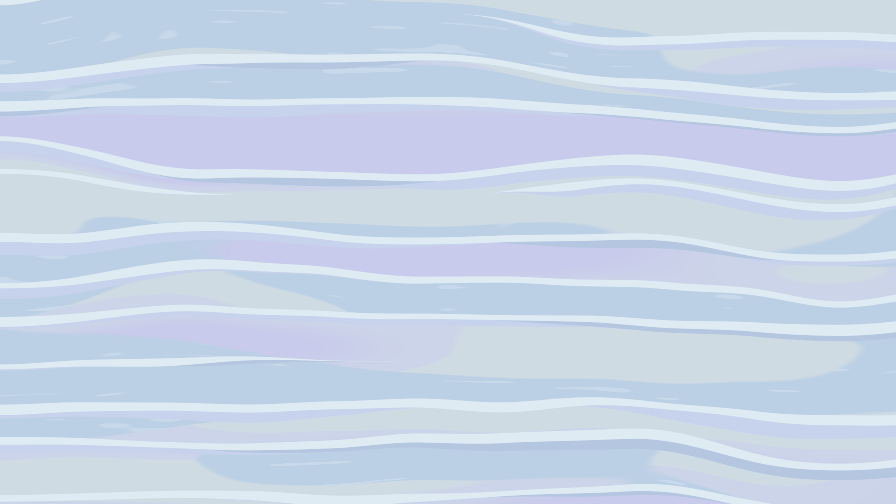
This background is drawn by a WebGL 1 fragment shader. Its source:

```glsl
precision highp float;

uniform vec2 u_resolution;

const vec3 MIST = vec3(0.812, 0.858, 0.892);
const vec3 LILAC = vec3(0.798, 0.832, 0.912);
const vec3 VIOLET = vec3(0.785, 0.795, 0.920);
const vec3 BLUE = vec3(0.735, 0.815, 0.898);
const vec3 SHADE = vec3(0.780, 0.825, 0.925);
const vec3 DEEP = vec3(0.705, 0.775, 0.880);
const vec3 FOAM = vec3(0.870, 0.922, 0.952);

const int CRESTS = 13;
const float TOP = 1.05;           // height of the first crest
const float SPACING = 0.085;      // distance between crests
const float JITTER = 0.035;       // irregularity of the spacing
const float SWELL = 0.10;         // height of the waves
const float FOAM_WIDTH = 0.0160;
const float EDGE_PIXELS = 0.8;

float hash(vec2 cell) {
  return fract(sin(dot(cell, vec2(127.1, 311.7))) * 43758.545);
}

float noise(vec2 p) {
  vec2 cell = floor(p);
  vec2 f = fract(p);
  f = f * f * (3.0 - 2.0 * f);
  float low = mix(hash(cell), hash(cell + vec2(1.0, 0.0)), f.x);
  float high = mix(hash(cell + vec2(0.0, 1.0)), hash(cell + 1.0), f.x);
  return mix(low, high, f.y);
}

float bump(float x, float centre, float width) {
  float t = (x - centre) / width;
  return exp(-t * t);
}

// Coverage of a strip reaching from depth 0 down to the given width.
float strip(float depth, float width, float edge) {
  return clamp(depth / edge + 0.5, 0.0, 1.0)
       - clamp((depth - width) / edge + 0.5, 0.0, 1.0);
}

float crestHeight(float x, float index) {
  float base = TOP - SPACING * index + JITTER * (hash(vec2(index, 5.0)) - 0.5);
  float swell = noise(vec2(x * 2.4, index * 0.45 + 3.0)) - 0.5;
  float ripple = noise(vec2(x * 6.0, index * 1.7 + 40.0)) - 0.5;
  return base + SWELL * swell + 0.012 * ripple;
}

// Flat, stretched patches of colour that follow the crest above them.
vec3 waterColour(vec2 p, float depth, float index, float edge) {
  vec2 q = vec2(p.x * 1.1, depth * 8.0);
  float soft = edge * 4.0;

  float lilacField = noise(q + vec2(index * 3.7, index * 7.3));
  float lilacLevel = 0.60 - 0.22 * bump(p.y, 0.58, 0.20)
                   + 0.08 * smoothstep(0.7, 1.0, p.y);
  vec3 lilac = mix(LILAC, VIOLET,
                   smoothstep(lilacLevel + 0.04, lilacLevel + 0.22, lilacField));
  vec3 colour = mix(MIST, lilac,
                    smoothstep(-soft, soft, lilacField - lilacLevel));

  float blueField = noise(q + vec2(index * 5.1 + 60.0, index * 9.7));
  float blueLevel = 0.72 - 0.28 * bump(p.y, 0.30, 0.16);
  float blue = smoothstep(-soft, soft, blueField - blueLevel);
  colour = mix(colour, BLUE, blue);

  // Faint broken glints on the blue water
  float glint = noise(vec2(p.x * 9.0, depth * 90.0 + index * 13.0));
  return mix(colour, FOAM, 0.35 * blue * smoothstep(0.84, 0.90, glint));
}

void main() {
  vec2 p = gl_FragCoord.xy / u_resolution.y;
  float edge = EDGE_PIXELS / u_resolution.y;
  vec3 colour = MIST;

  // Each crest covers the water of the crests above it
  for (int i = 0; i < CRESTS; i++) {
    float index = float(i);
    float depth = crestHeight(p.x, index) - p.y;

    // Every fourth crest is a short one that tapers off
    float isShort = 1.0 - step(0.5, abs(mod(index, 4.0) - 1.0));
    float taper = smoothstep(0.40, 0.60, noise(vec2(p.x * 1.3, index * 2.3)));
    float presence = mix(1.0, taper, isShort);

    float foam = FOAM_WIDTH * presence
               * (0.55 + 0.9 * noise(vec2(p.x * 3.0, index * 4.1 + 20.0)));
    float shade = 0.040 * presence
                * max(0.0, noise(vec2(p.x * 2.0, index * 6.3 + 9.0)) - 0.25);
    float deep = 0.060 * presence
               * max(0.0, noise(vec2(p.x * 1.6, index * 3.1 + 70.0)) - 0.64);

    float below = clamp(depth / edge + 0.5, 0.0, 1.0) * (1.0 - isShort);
    colour = mix(colour, waterColour(p, depth, index, edge), below);
    colour = mix(colour, SHADE, strip(depth, foam + shade, edge));
    colour = mix(colour, DEEP, strip(depth - foam, deep, edge));
    colour = mix(colour, FOAM, strip(depth, foam, edge));
  }

  gl_FragColor = vec4(colour, 1.0);
}
```
